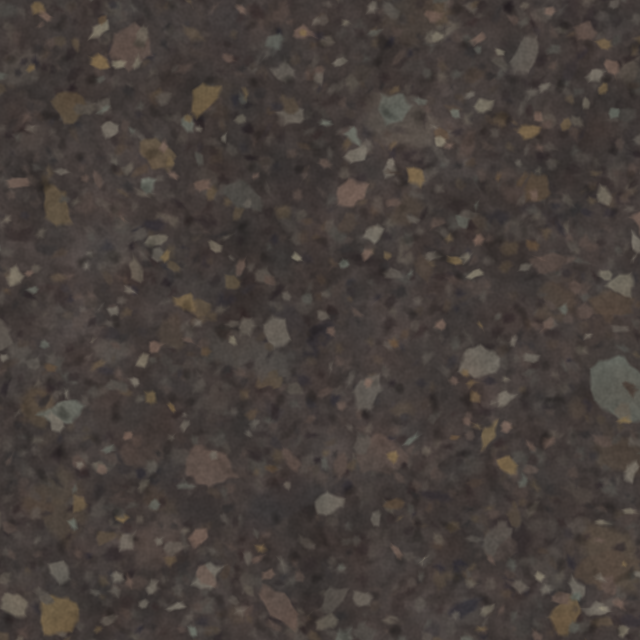
Reproduce this texture procedurally as a WebGL 1 fragment shader.

```glsl
precision highp float;
uniform vec2 u_resolution;

const vec3 MATRIX = vec3(0.254, 0.227, 0.217);

vec2 hash2(vec2 p) {
  vec3 q = fract(vec3(p.xyx) * vec3(0.1031, 0.1030, 0.0973));
  q += dot(q, q.yzx + 33.33);
  return fract((q.xx + q.yz) * q.zy);
}

float gradientNoise(vec2 p) {
  vec2 i = floor(p), f = fract(p);
  vec2 u = f * f * f * (f * (f * 6.0 - 15.0) + 10.0);
  vec2 e = vec2(0.0, 1.0);
  float a = dot(hash2(i) * 2.0 - 1.0, f);
  float b = dot(hash2(i + e.yx) * 2.0 - 1.0, f - e.yx);
  float c = dot(hash2(i + e.xy) * 2.0 - 1.0, f - e.xy);
  float d = dot(hash2(i + e.yy) * 2.0 - 1.0, f - e.yy);
  return mix(mix(a, b, u.x), mix(c, d, u.x), u.y);
}

// Mineral tints, picked by a random value
vec3 mineral(float t) {
  vec3 tint = vec3(0.45, 0.425, 0.385);
  tint = mix(tint, vec3(0.40, 0.41, 0.375), step(0.32, t));
  tint = mix(tint, vec3(0.44, 0.365, 0.325), step(0.46, t));
  tint = mix(tint, vec3(0.48, 0.405, 0.29), step(0.67, t));
  tint = mix(tint, vec3(0.38, 0.31, 0.24), step(0.78, t));
  return mix(tint, vec3(0.53, 0.50, 0.43), step(0.88, t));
}

// Signed distance to an uneven, stretched and turned hexagon
float chipDistance(vec2 q, float radius, vec2 id) {
  vec2 shape = hash2(id + 71.7);
  float turn = (shape.x - 0.5) * 2.8;
  float c = cos(turn), s = sin(turn);
  float stretch = mix(0.68, 1.0, shape.y);
  q = mat2(c, -s, s, c) * q * vec2(stretch, 1.0 / stretch);
  float d = -1.0;
  for (int i = 0; i < 6; i++) {
    vec2 side = hash2(id + float(i) * 13.1 + 5.3);
    float angle = (float(i) + side.x * 0.6) * 1.0472;
    d = max(d, dot(q, vec2(cos(angle), sin(angle))) - radius * mix(0.65, 1.05, side.y));
  }
  return d;
}

// Lays one size of chips over the ground; strength below zero darkens
vec3 scatter(vec3 ground, vec2 p, float cells, float chance, float weak, float strong, float blur) {
  vec2 grid = p * cells, home = floor(grid);
  float rough = gradientNoise(p * 55.0 + cells) * 0.008;
  for (int y = -1; y <= 1; y++) {
    for (int x = -1; x <= 1; x++) {
      vec2 cell = home + vec2(float(x), float(y));
      vec2 id = cell + cells * 7.3 + 20.0;
      vec2 pick = hash2(id);
      if (pick.x < chance) {
        vec2 center = cell + 0.1 + 0.8 * hash2(id + 31.9);
        vec2 kind = hash2(id + 53.3);
        float radius = mix(0.2, 0.43, pick.y);
        float d = chipDistance(grid - center, radius, id) / cells + rough;
        float strength = mix(weak, strong, kind.y);
        vec3 tint = MATRIX + (mineral(kind.x) - MATRIX) * strength;
        ground = mix(ground, tint, 0.9 * (1.0 - smoothstep(-blur, blur, d)));
      }
    }
  }
  return ground;
}

void main() {
  vec2 p = gl_FragCoord.xy / min(u_resolution.x, u_resolution.y);

  // Ground and dim chips, hardly apart from each other
  vec3 color = MATRIX * (1.0 + 0.2 * gradientNoise(p * 9.0) + 0.25 * gradientNoise(p * 28.0));
  color = scatter(color, p, 40.0, 0.7, -0.3, 0.42, 0.005);
  color = scatter(color, p, 24.0, 0.5, -0.25, 0.4, 0.006);
  color = scatter(color, p, 13.0, 0.4, -0.22, 0.38, 0.007);
  color = scatter(color, p, 6.0, 0.3, -0.12, 0.3, 0.009);
  color = scatter(color, p, 47.0, 0.5, -0.32, 0.45, 0.005);

  // Pale pebbles, from large to tiny
  color = scatter(color, p, 8.0, 0.14, 0.4, 0.95, 0.004);
  color = scatter(color, p, 15.0, 0.17, 0.3, 1.0, 0.004);
  color = scatter(color, p, 27.0, 0.16, 0.25, 1.05, 0.004);
  color = scatter(color, p, 46.0, 0.12, 0.25, 1.15, 0.004);

  // Broad light and dark drifts with changing hue
  float drift = gradientNoise(p * 4.0 + 12.0) + 0.9 * gradientNoise(p * 11.0 + 30.0);
  color *= 1.0 + 0.17 * drift;
  color += vec3(0.016, -0.004, -0.01) * gradientNoise(p * 17.0 + 40.0);

  // Small pits and fine grain
  float pit = smoothstep(0.15, 0.55, gradientNoise(p * 36.0 + 9.0));
  color *= 1.0 - 0.26 * pit;
  color *= 1.0 + 0.13 * gradientNoise(p * 75.0 + 3.0) + 0.1 * gradientNoise(p * 180.0);

  gl_FragColor = vec4(color, 1.0);
}
```
